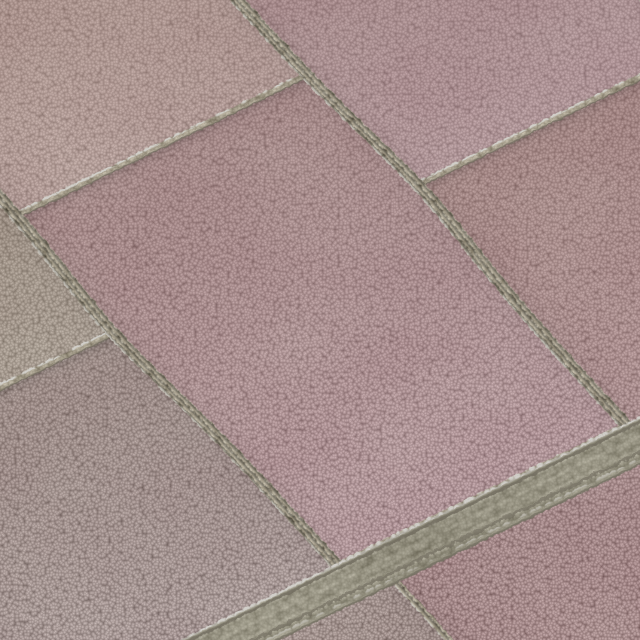
Give the GLSL for this texture, as a WebGL 2 fragment shader.

```glsl
#version 300 es
precision highp float;

uniform vec2 u_resolution;
out vec4 outColor;

vec2 hash2(vec2 cell) {
    vec2 k = vec2(dot(cell, vec2(127.1, 311.7)), dot(cell, vec2(269.5, 183.3)));
    return fract(sin(k) * 43758.545);
}

// Distance to the nearest scattered point
float cellular(vec2 p) {
    vec2 cell = floor(p), local = fract(p);
    float nearest = 2.0;
    for (int j = -1; j <= 1; j++) {
        for (int i = -1; i <= 1; i++) {
            vec2 offset = vec2(i, j);
            nearest = min(nearest, length(offset + hash2(cell + offset) - local));
        }
    }
    return nearest;
}

// Broad, soft variation from layered sines
float mottle(vec2 p) {
    float sum = 0.0, weight = 0.5;
    for (int i = 0; i < 4; i++) {
        sum += weight * sin(p.x + 1.7 * sin(p.y)) * cos(p.y - 0.8 * p.x);
        p = mat2(1.5, 1.1, -1.1, 1.5) * p + 2.3;
        weight *= 0.55;
    }
    return sum;
}

// Antialiased band of given half width
float band(float d, float halfWidth) {
    float blur = 0.8 / u_resolution.y;
    return 1.0 - smoothstep(halfWidth - blur, halfWidth + blur, abs(d));
}

void main() {
    vec2 p = gl_FragCoord.xy / u_resolution;
    float down = 1.0 - p.y;
    float grain = 0.46 - cellular(p * 210.0);
    float coarse = 0.46 - cellular(p * 85.0 + 7.0);
    float soft = mottle(p * 9.0);
    float ragged = 0.003 * coarse + 0.0015 * grain;

    // Skewed axes: across the strips and along them
    float along = down + 0.485 * p.x;
    float road = (along - 1.138) * 0.9;
    float below = step(0.035, road);
    float across = (p.x - 0.371 - 0.915 * down) / 0.652 - 0.105 * below;

    // Long banks, each bowed a little in its own place
    float line = floor(across + 0.5);
    float side = 1.0 - 2.0 * mod(line, 2.0);
    float bow = (down - 0.3 + 0.22 * line) * 8.0;
    across -= 0.027 * side * exp(-bow * bow) * (1.0 - below);
    float bank = (across - line) * 0.481;
    float strip = line - 1.0 + step(0.0, bank);

    // Cross banks, staggered on alternate strips
    float course = (along - 0.349 - 0.256 * (1.0 - mod(strip, 2.0))) / 0.79;
    float cross = (course - floor(course + 0.5)) * 0.711 + below;
    float row = mix(floor(course), 5.0, below);

    // Grainy pans, paler toward the lower end
    vec2 tint = hash2(vec2(strip, row) + 3.0) - 0.5;
    float slope = mix(fract(course), 0.35, below);
    vec3 color = mix(vec3(0.625, 0.515, 0.51), vec3(0.68, 0.578, 0.588), slope);
    color += vec3(0.015, 0.02, 0.03) * tint.x + 0.025 * tint.y;
    color += vec3(-0.04, 0.004, -0.012) * step(strip, -1.5);
    color += vec3(0.0, 0.012, -0.02) * step(strip, -0.5) * step(row, -0.5);
    color += vec3(0.018, 0.026, 0.022) * soft;
    color += grain * mix(0.17, 0.26, down) + 0.05 * coarse;

    vec3 darkEarth = vec3(0.43, 0.41, 0.36);
    vec3 tanEarth = vec3(0.64, 0.61, 0.54);
    vec3 saltCrust = vec3(0.82, 0.81, 0.79);
    float wear = 0.22 * coarse + 0.15 * grain;

    // Cross banks: shaded foot, earth body, broken white crust
    color *= 1.0 - 0.13 * exp(-abs(cross - 0.008) * 170.0);
    color = mix(color, tanEarth + wear, band(cross + ragged, 0.0048));
    color = mix(color, darkEarth, 0.7 * band(cross - 0.005 + ragged, 0.0011));
    float crust = smoothstep(-0.25, 0.15, coarse + 0.3 * soft);
    color = mix(color, saltCrust, crust * band(cross + 0.0035 + ragged, 0.0016));

    // Long banks: paired ridges with a dark furrow
    float bankWidth = mix(0.0095, 0.0055, below);
    float ridge = 0.5 - 0.5 * cos((bank + ragged) * 900.0);
    color *= 1.0 - 0.09 * exp(-abs(bank) * 75.0);
    vec3 bankColor = mix(darkEarth + 0.04, tanEarth, ridge) + wear;
    color = mix(color, bankColor, band(bank + ragged, bankWidth));
    color = mix(color, saltCrust, 0.65 * crust * band(bank + bankWidth * 0.85 + ragged, 0.0014));

    // Wide track with streaks, ruts and a pale upper lip
    float streak = sin(road * 310.0 + soft * 1.5) * 0.5 + sin(road * 730.0 + 2.0) * 0.3;
    vec3 track = vec3(0.59, 0.575, 0.51) + 0.05 * streak + 0.6 * wear + 0.03 * soft;
    color = mix(color, track, band(road - 0.0325 + ragged, 0.0335));
    color = mix(color, darkEarth, 0.75 * band(road - 0.006 + ragged, 0.0022));
    color = mix(color, darkEarth, 0.6 * band(road - 0.049 + ragged * 2.0, 0.0026));
    color = mix(color, darkEarth, 0.7 * band(road - 0.065 + ragged, 0.0017));
    color = mix(color, saltCrust, (0.5 + 0.5 * crust) * band(road + ragged, 0.0019));
    color = mix(color, saltCrust, 0.5 * crust * band(road - 0.058 + ragged, 0.0015));

    outColor = vec4(clamp(color, 0.0, 1.0), 1.0);
}
```
